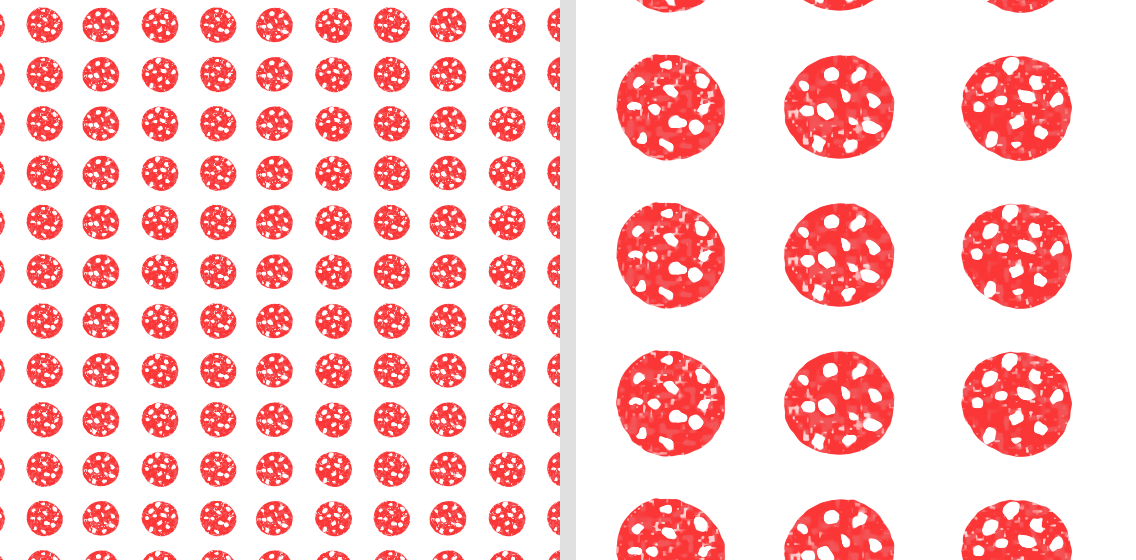
Left, the full canvas; right, a detail of the centre.
A WebGL 1 fragment shader for this pattern:

```glsl
precision highp float;
// Grid of hand-printed red discs with white spots, in three alternating columns.

uniform vec2 u_resolution;

#define PITCH vec2(0.1033, 0.0881)
#define FIRST_CENTRE vec2(0.0794, 0.9551)
#define RADIUS 0.0318
#define KINDS 3.0
#define OUTER_SPOTS 8.0
#define INNER_SPOTS 3.0
#define SPOT_SIZE vec2(0.085, 0.152)
#define WEAR 0.75
#define PAPER vec3(1.0)
#define INK vec3(0.985, 0.21, 0.215)
#define FADED_INK vec3(0.955, 0.33, 0.34)

vec2 hash2(vec2 p) {
    vec3 q = fract(p.xyx * vec3(0.1031, 0.1030, 0.0973));
    q += dot(q, q.yzx + 33.33);
    return fract((q.xx + q.yz) * q.zy);
}

float noise(vec2 p) {
    vec2 i = floor(p);
    vec2 f = fract(p);
    f = f * f * (3.0 - 2.0 * f);
    float low = mix(hash2(i).x, hash2(i + vec2(1.0, 0.0)).x, f.x);
    float high = mix(hash2(i + vec2(0.0, 1.0)).x, hash2(i + 1.0).x, f.x);
    return mix(low, high, f.y);
}

vec2 rotate(vec2 p, float a) {
    float c = cos(a), s = sin(a);
    return vec2(c * p.x - s * p.y, s * p.x + c * p.y);
}

// Signed distance to the lopsided outline, in units of the disc radius.
float discDistance(vec2 p, float kind) {
    float a = atan(p.y, p.x);
    float axis = kind < 0.5 ? -0.6 : (kind < 1.5 ? 0.15 : -0.35);
    float edge = 1.0 + 0.03 * cos(2.0 * (a - axis)) + 0.015 * cos(3.0 * a + 2.0 * kind);
    edge += 0.035 * (noise(p * 7.0 + kind * 19.0) - 0.5);
    return length(p) - edge;
}

// Distance to the nearest spot: an outer ring and an inner ring, both jittered.
float spotDistance(vec2 p, float kind, vec2 cell) {
    float nearest = 1.0;
    float turn = kind > 1.5 ? 1.6 : 0.12 * kind;
    vec2 warp = vec2(noise(p * 8.0 + kind * 13.0), noise(p * 8.0 + 41.0)) - 0.5;
    for (float i = 0.0; i < OUTER_SPOTS + INNER_SPOTS; i++) {
        vec2 place = hash2(vec2(i * 3.7 + 5.0, kind * 11.3 + 2.0));
        vec2 form = hash2(vec2(i * 5.3 + 61.0, kind * 7.9 + 17.0));
        vec2 drift = hash2(cell * 9.1 + i * 2.3 + 101.0) - 0.5;
        bool outer = i < OUTER_SPOTS;
        float angle = outer ? 1.64 + 6.2832 * i / OUTER_SPOTS
                            : 1.25 + 6.2832 * (i - OUTER_SPOTS) / INNER_SPOTS;
        angle += turn + (place.x - 0.5) * (outer ? 0.36 : 0.6);
        float ring = outer ? mix(0.59, 0.8, place.y) : mix(0.22, 0.36, place.y);
        vec2 centre = ring * vec2(cos(angle), sin(angle)) + 0.05 * drift;

        float size = mix(SPOT_SIZE.x, SPOT_SIZE.y, form.x);
        float stretch = mix(1.0, 1.35, form.y);
        vec2 q = rotate(p - centre + 0.09 * warp, form.y * 6.2832);
        q *= vec2(stretch, 1.0 / stretch);
        nearest = min(nearest, length(q) - size);
    }
    return nearest;
}

// Fine flecks of missing ink, gathered in patches and along the rim.
float flecks(vec2 p, float edge, vec2 seed) {
    float patches = smoothstep(0.4, 0.75, noise(p * 2.6 + seed));
    float rim = smoothstep(-0.18, 0.0, edge);
    float grain = noise(p * 15.0 + seed * 3.0);
    return smoothstep(0.66, 0.92, grain) * max(patches, 0.8 * rim);
}

void main() {
    vec2 uv = gl_FragCoord.xy / u_resolution.y;
    vec2 cell = floor((uv - FIRST_CENTRE) / PITCH + 0.5);
    float kind = mod(cell.x, KINDS);
    vec2 centre = FIRST_CENTRE + cell * PITCH;
    centre.x -= abs(kind - 1.0) < 0.5 ? 0.0024 : 0.0;
    vec2 p = (uv - centre) / RADIUS;
    float soft = 0.7 / (u_resolution.y * RADIUS);

    // Disc minus spots and flecks
    float edge = discDistance(p, kind);
    vec2 seed = vec2(kind * 23.0 + 50.0, 70.0) + hash2(cell + 31.0) * 0.4;
    float cover = 1.0 - smoothstep(-soft, soft, edge);
    cover *= smoothstep(-soft, soft, spotDistance(p, kind, cell));
    cover *= 1.0 - WEAR * flecks(p, edge, seed);

    // Mottled ink
    float mottle = smoothstep(0.5, 0.85, noise(p * 9.0 + seed * 2.0));
    vec3 ink = mix(INK, FADED_INK, mottle);
    gl_FragColor = vec4(mix(PAPER, ink, cover), 1.0);
}
```
